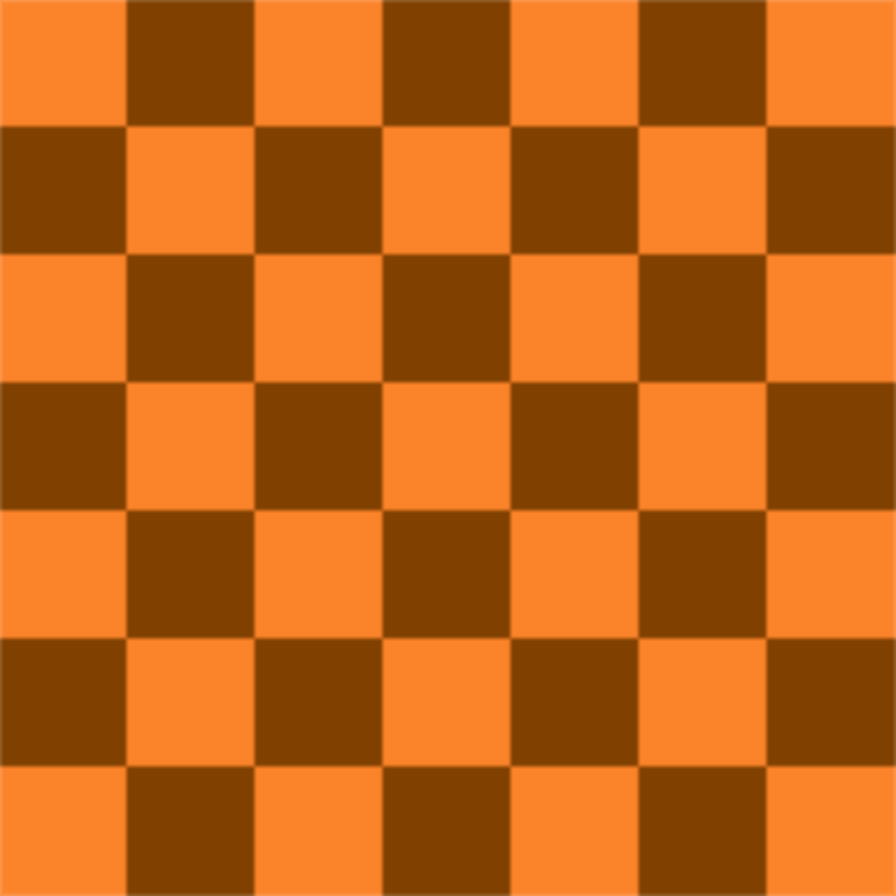
Reproduce this pattern procedurally as a WebGL 1 fragment shader.

```glsl
precision highp float;

// Checkerboard of seven by seven squares in orange and dark brown, orange at
// the corners. Each axis gives a softened square wave; their product picks the
// colour, and a thin pale rim fades in along the canvas border.

uniform vec2 u_resolution;

// Square wave of period 2, +1 on even cells and -1 on odd ones, with soft steps.
vec2 softSquareWave(vec2 cells, float halfWidth) {
    vec2 wave = sin(3.14159 * cells) / (3.14159 * halfWidth);
    return smoothstep(-1.0, 1.0, wave) * 2.0 - 1.0;
}

void main() {
    vec2 uv = gl_FragCoord.xy / u_resolution;

    // The grid sits slightly left of and above the canvas; the clamp keeps
    // the outermost cells whole.
    vec2 cells = clamp((uv + vec2(0.0017, -0.0018)) * 7.0, 0.05, 6.95);

    // Soft steps, never narrower than about one pixel.
    float pixel = 7.0 / min(u_resolution.x, u_resolution.y);
    vec2 wave = softSquareWave(cells, max(0.026, 0.75 * pixel));
    float orangeAmount = 0.5 + 0.5 * wave.x * wave.y;
    vec3 color = mix(vec3(0.50, 0.25, 0.0), vec3(0.985, 0.515, 0.165), orangeAmount);

    // Pale rim
    vec2 toBorder = min(uv, 1.0 - uv);
    float rim = 1.0 - smoothstep(0.0, 0.005, min(toBorder.x, toBorder.y));
    color = mix(color, vec3(1.0), 0.16 * rim);

    gl_FragColor = vec4(color, 1.0);
}
```
